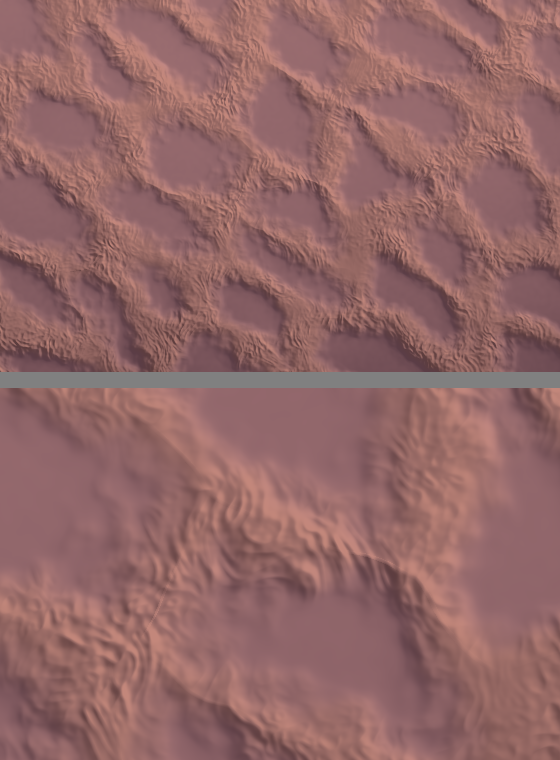
Top: the whole. Bottom: its middle third, enlarged.
This texture is drawn by a WebGL 2 fragment shader. Its source:

```glsl
#version 300 es
precision highp float;

uniform vec2 u_resolution;
out vec4 fragColor;

vec2 hash2(vec2 p) {
    vec3 q = fract(p.xyx * vec3(.1031, .1030, .0973));
    q += dot(q, q.yzx + 33.33);
    return fract((q.xx + q.yz) * q.zy);
}

float cornerSlope(vec2 cell, vec2 offset) {
    float angle = 6.2832 * hash2(cell).x;
    return dot(vec2(cos(angle), sin(angle)), offset);
}

float gradientNoise(vec2 p) {
    vec2 i = floor(p), f = p - i;
    vec2 u = f * f * f * (f * (f * 6. - 15.) + 10.);
    vec2 e = vec2(1, 0);
    return mix(mix(cornerSlope(i, f), cornerSlope(i + e, f - e), u.x),
               mix(cornerSlope(i + e.yx, f - e.yx), cornerSlope(i + 1., f - 1.), u.x), u.y) * 1.4;
}

vec2 warp(vec2 p) {
    return vec2(gradientNoise(p + 9.3), gradientNoise(p + 57.1));
}

vec2 cellPoint(vec2 cell) {
    return cell + .5 + .72 * (hash2(cell + 17.) - .5);
}

// Rounded distance to the borders of slanted, elongated cells
float basinDepth(vec2 p) {
    vec2 q = vec2(dot(p, vec2(.83, -.56)) / .35, dot(p, vec2(.56, .83)) / .18) + 20.;
    vec2 home = floor(q), nearest = home, toNearest = vec2(9);
    for (int y = -1; y <= 1; y++)
    for (int x = -1; x <= 1; x++) {
        vec2 cell = home + vec2(x, y), d = cellPoint(cell) - q;
        if (dot(d, d) < dot(toNearest, toNearest)) {
            toNearest = d;
            nearest = cell;
        }
    }
    float sum = 0.;
    for (int y = -2; y <= 2; y++)
    for (int x = -2; x <= 2; x++) {
        if (x == 0 && y == 0) continue;
        vec2 d = cellPoint(nearest + vec2(x, y)) - q;
        sum += exp(-15. * dot(.5 * (d + toNearest), normalize(d - toNearest)));
    }
    return -log(sum) / 15.;
}

float crest(vec2 p) {
    float n = gradientNoise(p);
    return 1. - sqrt(n * n + .003);
}

// x: height, y: dune cover
vec2 terrain(vec2 p) {
    float depth = basinDepth(p + .03 * warp(p * 5.) + .007 * warp(p * 19.));
    depth += .16 * gradientNoise(p * 7. + 3.) + .05 * gradientNoise(p * 38.);
    float dune = smoothstep(.25, .02, depth);
    vec2 r = p + .024 * warp(p * 13.);
    vec2 along = vec2(r.x + .35 * r.y, r.y * .7 - .2 * r.x);
    float rough = .8 + .9 * gradientNoise(p * 9. + 31.);
    float ripples = .0065 * crest(along * 29.) + .0052 * crest(along * 62. + 8.)
                  + .0013 * gradientNoise(p * 105.);
    return vec2(dune * (.002 + rough * ripples) + .009 * smoothstep(.3, -.08, depth), dune);
}

void main() {
    vec2 uv = gl_FragCoord.xy / u_resolution;
    vec2 p = gl_FragCoord.xy / u_resolution.y;

    // Low sun from the upper right
    vec2 sun = vec2(.83, .56);
    vec2 ground = terrain(p);
    float lit = (terrain(p - sun * .002).x - terrain(p + sun * .002).x) / .004;
    float shade = max(terrain(p + sun * .035).x - ground.x, 0.);

    float tone = mix(.47, .60, ground.y) + .66 * lit / (1. + .5 * abs(lit));
    tone -= 5. * shade * (1. - .7 * ground.y);
    tone += .32 * (uv.y - .5) + .06 * gradientNoise(p * 3.5) + .015 * gradientNoise(p * 60.);
    tone -= .22 * dot(uv - .5, uv - .5);

    // Mauve shadows, rose flats, warm sunlit sand
    vec3 color = mix(vec3(.36, .24, .26), vec3(.585, .41, .41), smoothstep(-.05, .56, tone));
    color = mix(color, vec3(.76, .53, .50), smoothstep(.46, 1.02, tone));
    color += vec3(.01, .001, -.035) * (ground.y - .45);
    fragColor = vec4(color, 1);
}
```
